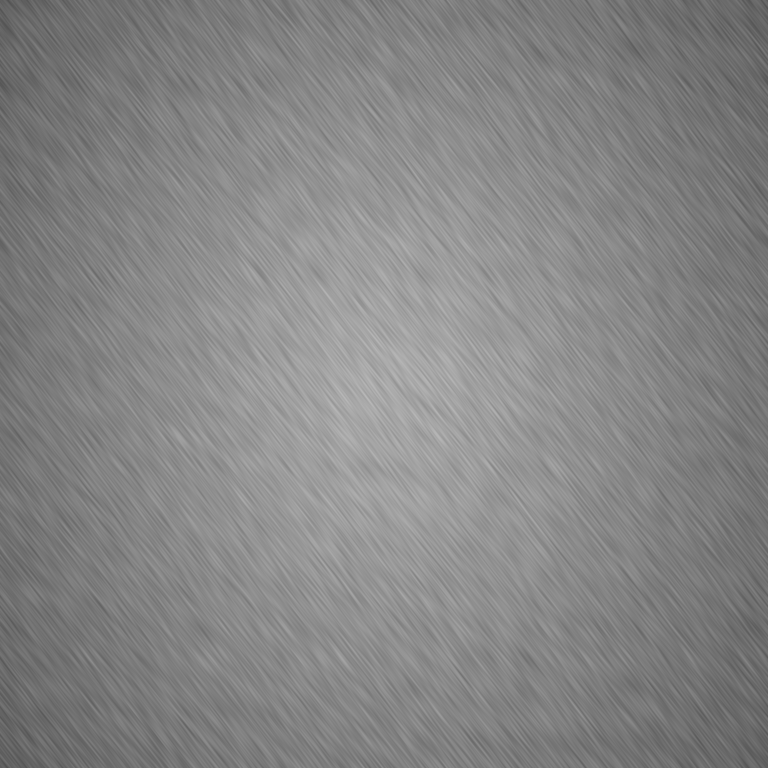
A three.js fragment shader for this texture:

```glsl
varying vec2 vUv;

// Random unit gradient for a lattice cell
vec2 cellGradient(vec2 cell, float seed) {
  float angle = 6.2832 * fract(sin(dot(cell, vec2(127.1, 311.7)) + seed * 17.3) * 43758.5);
  return vec2(cos(angle), sin(angle));
}

// Wraps a sheared cell: one tile up moves it by (shear, rows), one tile right by (lines, 0)
vec2 wrapCell(vec2 cell, float lines, float rows, float shear) {
  float turns = floor((cell.y + 0.5) / rows);
  cell -= turns * vec2(shear, rows);
  cell.x -= lines * floor((cell.x + 0.5) / lines);
  return cell;
}

// Dot of a wrapped corner gradient with the way from that corner
float cornerValue(vec2 cell, vec2 f, vec2 offset, vec3 grid, float seed) {
  return dot(cellGradient(wrapCell(cell + offset, grid.x, grid.y, grid.z), seed), f - offset);
}

// Gradient noise on long slanted cells that repeats over the unit square
float brushNoise(vec2 uv, float lines, float rows, float seed) {
  float shear = floor(lines * 0.77 + 0.5);
  vec3 grid = vec3(lines, rows, shear);
  vec2 p = vec2(lines * uv.x + shear * uv.y, rows * uv.y) + seed * vec2(0.31, 0.37);
  vec2 cell = floor(p);
  vec2 f = p - cell;
  vec2 blend = f * f * f * (f * (f * 6.0 - 15.0) + 10.0);
  float low = mix(cornerValue(cell, f, vec2(0.0, 0.0), grid, seed),
                  cornerValue(cell, f, vec2(1.0, 0.0), grid, seed), blend.x);
  float high = mix(cornerValue(cell, f, vec2(0.0, 1.0), grid, seed),
                   cornerValue(cell, f, vec2(1.0, 1.0), grid, seed), blend.x);
  return mix(low, high, blend.y);
}

void main() {
  // Soft highlight fading towards the edges, faster sideways
  vec2 fromCentre = (vUv - 0.5) * vec2(1.1, 0.9);
  float grey = 0.69 - 0.425 * sqrt(dot(fromCentre, fromCentre) + 0.006);

  // Brushed streaks, from faint broad ones to strong hairlines
  for (int i = 0; i < 4; i++) {
    float layer = float(i);
    float strength = 0.025 + 0.017 * layer;
    grey += strength * brushNoise(vUv, 130.0 + 60.0 * layer, 16.0 + 4.0 * layer, layer + 1.0);
  }

  gl_FragColor = vec4(vec3(grey), 1.0);
}
```
